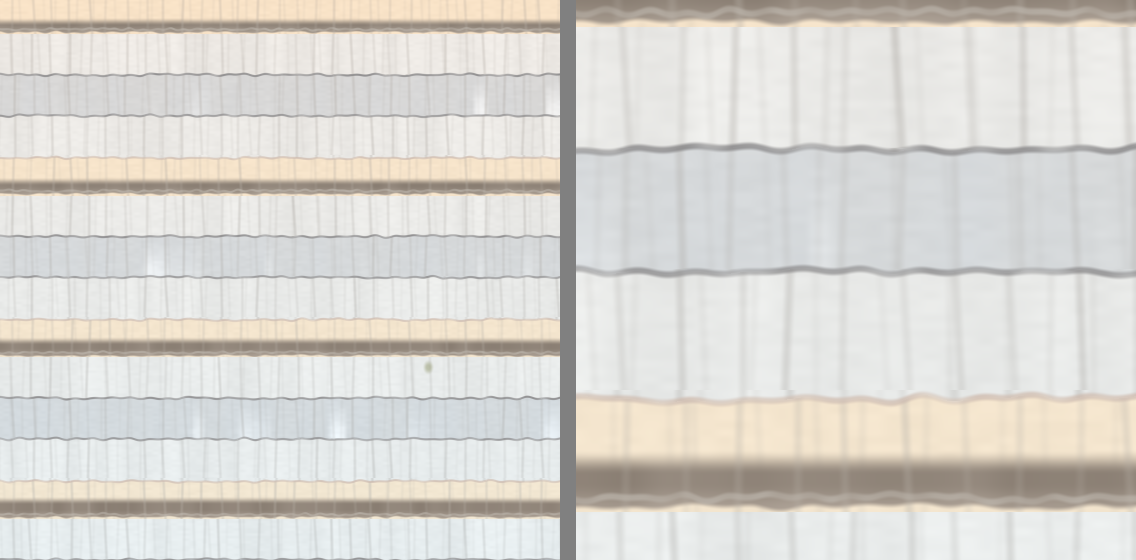
Left: the whole. Right: its middle third, enlarged.
A three.js fragment shader for this texture:

```glsl
// Woven pleated shade: white, silver and cream slats between wavy stitch lines,
// with soft brown shadow bands. Rows repeat with fract; upright threads come
// from jittered columns, and noise adds fibre, gloss and a warm-to-cool drift.
varying vec2 vUv;

const float ROWS = 3.464;        // row repeats down the canvas
const float ROW_START = 0.0605;  // foot of the first shadow, from the top
const float COLUMNS = 29.7;      // upright threads across
const float COLUMN_SHIFT = 0.78;
const float SEAM_A = 0.253;      // stitch heights within one row
const float SEAM_B = 0.506;
const float SEAM_C = 0.768;
const float SEAM_HALF = 0.0065;
const float SEAM_WAVE = 0.006;
const float THREAD_HALF = 0.085;

const vec3 WHITE = vec3(0.922, 0.918, 0.910);
const vec3 SILVER = vec3(0.842, 0.848, 0.855);
const vec3 CREAM = vec3(0.965, 0.895, 0.800);
const vec3 BROWN = vec3(0.560, 0.515, 0.470);
const vec3 STITCH = vec3(0.520, 0.515, 0.520);
const vec3 PINK_STITCH = vec3(0.800, 0.725, 0.680);
const vec3 LOOP = vec3(0.750, 0.725, 0.690);
const vec3 THREAD = vec3(0.660, 0.640, 0.620);
const vec3 SPECK = vec3(0.620, 0.640, 0.500);
const vec2 SPECK_POS = vec2(0.765, 0.344);

float hash(vec2 p) {
  vec3 q = fract(vec3(p.xyx) * 0.1031);
  q += dot(q, q.yzx + 33.33);
  return fract((q.x + q.y) * q.z);
}

float noise(vec2 p) {
  vec2 i = floor(p);
  vec2 f = fract(p);
  f = f * f * (3.0 - 2.0 * f);
  return mix(mix(hash(i), hash(i + vec2(1.0, 0.0)), f.x),
             mix(hash(i + vec2(0.0, 1.0)), hash(i + vec2(1.0, 1.0)), f.x), f.y);
}

// Height wobble of a seam, scalloped once per column
float wobble(float col, float seed) {
  float scallop = sin(6.2832 * col) * 0.5;
  return SEAM_WAVE * (scallop + 2.0 * noise(vec2(col * 1.6, seed)) - 1.0);
}

// Soft stitched line whose weight varies along its length
float stitch(float y, float center, float col, float seed) {
  float d = abs(y - center - wobble(col, seed));
  float weight = 0.55 + 0.45 * noise(vec2(col * 2.3, seed + 40.0));
  return weight * (1.0 - smoothstep(SEAM_HALF * 0.3, SEAM_HALF * 1.7, d));
}

// Upright thread near the middle of each column, leaning a little per slat
float threads(float col, float y, float seed, float jitter) {
  float id = floor(col);
  float offset = (hash(vec2(id, seed)) - 0.5) * jitter;
  float lean = (hash(vec2(id, seed + 9.0)) - 0.4) * 0.9 * (y - 0.5);
  float d = abs(fract(col) - 0.5 - offset - lean * 0.25);
  float strength = 0.45 + 0.55 * hash(vec2(id, seed + 17.0));
  return strength * (1.0 - smoothstep(0.0, THREAD_HALF * 1.6, d));
}

void main() {
  float down = 1.0 - vUv.y;
  float rowPos = (down - ROW_START) * ROWS;
  float row = floor(rowPos);
  float y = fract(rowPos);
  float col = vUv.x * COLUMNS + COLUMN_SHIFT;
  float seed = row * 7.0 + 31.0;

  // Slat areas, their edges following the stitches
  float pastA = smoothstep(-0.006, 0.006, y - SEAM_A - wobble(col, seed));
  float pastB = smoothstep(-0.006, 0.006, y - SEAM_B - wobble(col, seed + 1.0));
  float pastC = smoothstep(-0.008, 0.008, y - SEAM_C - wobble(col, seed + 2.0));
  float silver = pastA * (1.0 - pastB);
  float slat = pastA + pastB + pastC;
  float slatY = fract(y * 4.0);

  // Base cloth with pleat shading and gloss
  float pleat = noise(vec2(col * 1.3, seed + floor(slat + 0.5) * 3.0));
  vec3 color = mix(WHITE, SILVER, silver * (0.78 + 0.45 * pleat));
  color = mix(color, CREAM, pastC);
  color += 0.035 * (pleat - 0.5) * (1.0 - pastC);
  float gloss = smoothstep(0.70, 0.95, noise(vec2(col * 0.8, seed + 60.0)));
  color += 0.11 * gloss * silver * smoothstep(SEAM_A, SEAM_B, y);
  color += 0.022 * (noise(vec2(vUv.x * 90.0, down * 220.0)) - 0.5);

  // Upright threads: one main and one faint irregular strand per column
  float strand = threads(col, slatY, seed + floor(slat + 0.5), 0.28);
  float faint = threads(col + 0.45, slatY, seed + 80.0 + floor(slat + 0.5), 0.7);
  color = mix(color, THREAD, 0.30 * strand + 0.12 * faint);

  // Warm at the top, cool at the bottom
  color += mix(vec3(0.010, -0.006, -0.020), vec3(-0.020, 0.012, 0.028), down);

  // Stitches between slats
  color = mix(color, STITCH, 0.85 * stitch(y, SEAM_A, col, seed));
  color = mix(color, STITCH, 0.75 * stitch(y, SEAM_B, col, seed + 1.0));
  color = mix(color, PINK_STITCH, 0.75 * stitch(y, SEAM_C, col, seed + 2.0));

  // Shadow band, deeper in lower rows, with a wavy foot and pale loops
  float shadowTop = 0.925 - 0.045 * down - 0.008 * vUv.x * (1.0 - vUv.x);
  float shadow = smoothstep(shadowTop - 0.025, shadowTop + 0.028, y);
  float foot = 0.990 + wobble(col, seed + 3.0);
  shadow *= 1.0 - smoothstep(foot - 0.007, foot + 0.007, y);
  vec3 brown = BROWN + 0.10 * smoothstep(0.94, 1.0, y) + 0.05 * (pleat - 0.5);
  brown = mix(brown, LOOP, 0.28 * strand);
  color = mix(color, brown, shadow);
  color = mix(color, LOOP, 0.65 * stitch(y, 0.972, col * 1.4, seed + 4.0));

  // One small stain
  float stain = length((vUv - SPECK_POS) * vec2(1.0, 0.75));
  color = mix(color, SPECK, 0.6 * (1.0 - smoothstep(0.002, 0.011, stain)));

  gl_FragColor = vec4(clamp(color, 0.0, 1.0), 1.0);
}
```
